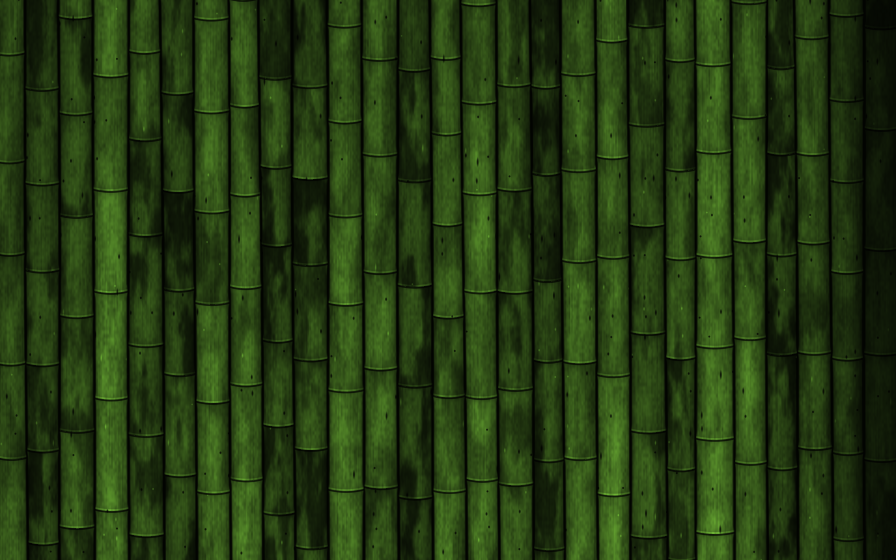
Write a Shadertoy shader that draws this texture.

```glsl
const float PITCH = 0.0599;        // mean stalk width, in canvas heights
const float FIRST_EDGE = -0.0115;  // left edge of stalk 0
const vec3 BAMBOO = vec3(0.615, 1.0, 0.295);

float hash(vec2 p) {
    vec3 q = fract(vec3(p.xyx) * 0.1031);
    q += dot(q, q.yzx + 33.33);
    return fract((q.x + q.y) * q.z);
}

float noise(vec2 p) {
    vec2 i = floor(p), f = fract(p);
    f = f * f * (3.0 - 2.0 * f);
    return mix(mix(hash(i), hash(i + vec2(1, 0)), f.x),
               mix(hash(i + vec2(0, 1)), hash(i + vec2(1, 1)), f.x), f.y);
}

float fbm(vec2 p) {
    float sum = 0.0, amp = 0.5;
    for (int i = 0; i < 4; i++) {
        sum += amp * noise(p);
        p = p * 2.03 + 17.1;
        amp *= 0.5;
    }
    return sum / 0.9375;
}

// Left edge of a stalk: uneven pitch, slight lean and bow
float stalkEdge(float id, float y) {
    float jitter = (hash(vec2(id, 3.0)) - 0.5) * 0.009;
    float lean = (0.5 - y) * 0.008 * (hash(vec2(id, 5.0)) + 0.2);
    float bow = 0.0012 * sin(y * 5.0 + id * 2.3);
    return FIRST_EDGE + PITCH * id + jitter + lean + bow;
}

float findStalk(vec2 p) {
    float id = floor((p.x - FIRST_EDGE) / PITCH);
    if (p.x < stalkEdge(id, p.y)) return id - 1.0;
    if (p.x >= stalkEdge(id + 1.0, p.y)) return id + 1.0;
    return id;
}

// Signed height above the nearest node (x) and the node number (y)
vec2 nearestNode(float y, float id) {
    float spacing = mix(0.155, 0.205, hash(vec2(id, 11.0)));
    float t = y / spacing + hash(vec2(id, 13.0)) * 7.0;
    float k = round(t);
    float jitter = (hash(vec2(id, k + 40.0)) - 0.5) * 0.16;
    return vec2((t - k - jitter) * spacing, k);
}

float line(float d, float halfWidth, float px) {
    return 1.0 - smoothstep(halfWidth - px, halfWidth + px, abs(d));
}

// Small scattered flecks, one possible per grid cell
float flecks(vec2 p, vec2 cell, float density, float size, float px) {
    vec2 id = floor(p / cell);
    vec2 offset = 0.3 + 0.4 * vec2(hash(id + 7.0), hash(id + 19.0));
    vec2 d = (p / cell - id - offset) * cell;
    d.y *= mix(0.25, 1.0, hash(id + 31.0));
    float present = step(1.0 - density, hash(id + 53.0));
    return present * (1.0 - smoothstep(size - px, size + px, length(d)));
}

// Grain, blotches and stains; returns a brightness factor
float wear(vec2 p, float id, float segment, float stain) {
    vec2 q = p + vec2(id * 3.7, segment * 1.9);
    float blotch = fbm(q * vec2(60.0, 22.0));
    float fibre = noise(q * vec2(420.0, 12.0));
    float grit = noise(q * vec2(300.0, 150.0));
    float patches = smoothstep(0.42, 0.7, fbm(q * vec2(38.0, 11.0) + 8.0));
    float value = 0.62 + 0.5 * blotch + 0.16 * (fibre - 0.5) + 0.2 * (grit - 0.5);
    return value * (1.0 - stain * patches);
}

float stalkBrightness(float id, float segment) {
    float rhythm = cos(6.2832 * (id - 2.9) / 3.67);
    float own = hash(vec2(id, 23.0)) - 0.5;
    float part = hash(vec2(id, segment + 80.0)) - 0.5;
    return 0.41 + 0.085 * rhythm + 0.06 * own + 0.08 * part;
}

void mainImage(out vec4 fragColor, in vec2 fragCoord) {
    vec2 p = fragCoord / iResolution.y;
    float px = 0.7 / iResolution.y;
    float across = fragCoord.x / iResolution.x;

    // Stalk coordinates: c runs from -1 to 1 across the stalk
    float id = findStalk(p);
    float left = stalkEdge(id, p.y), right = stalkEdge(id + 1.0, p.y);
    float c = 2.0 * (p.x - left) / (right - left) - 1.0;
    vec2 node = nearestNode(p.y + 0.004 * (1.0 - c * c), id);
    float d = node.x, segment = node.y - step(d, 0.0);
    c *= 1.0 - 0.05 * exp(-d * d / 0.00006);

    // Rounded body with dark gaps
    float round3d = sqrt(max(1.0 - c * c, 0.0));
    float body = mix(0.2, 1.0, round3d) * (1.0 - 0.08 * c);
    body *= 1.0 - 0.85 * smoothstep(0.86, 0.98, abs(c));

    // Surface
    float tone = stalkBrightness(id, segment);
    float stain = mix(0.65, 0.15, smoothstep(0.3, 0.5, tone));
    tone *= body * wear(p, id, segment, stain);
    tone *= 1.0 - 0.75 * flecks(p, vec2(0.02, 0.035), 0.13, 0.0016, px);
    tone += 0.22 * body * flecks(p + 0.31, vec2(0.023, 0.041), 0.07, 0.0013, px);

    // Nodes: soft shade, pale ridge over a dark groove
    tone *= 1.0 - 0.25 * exp(-abs(d) / 0.007);
    tone = mix(tone, tone * 1.5 + 0.05 * body, 0.8 * line(d - 0.0022, 0.0016, px));
    tone *= 1.0 - 0.7 * line(d + 0.0012, 0.0015, px);

    // Falloff toward the sides and the top
    tone *= 1.0 - 0.72 * smoothstep(0.87, 0.99, across);
    tone *= mix(0.8, 1.0, smoothstep(0.0, 0.1, across)) * mix(1.06, 0.9, p.y);
    fragColor = vec4(BAMBOO * max(tone, 0.015), 1.0);
}
```
